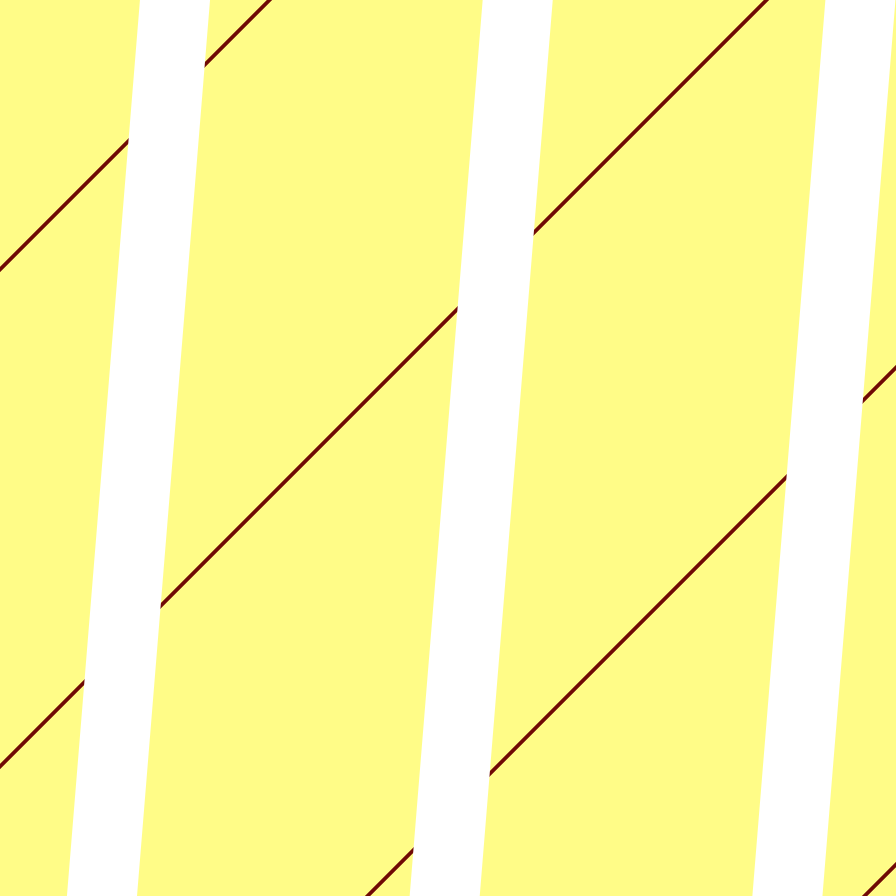
Reproduce this pattern procedurally as a WebGL 1 fragment shader.

```glsl
precision highp float;

uniform vec2 u_resolution;

const vec3 GROUND_COLOR = vec3(1.0, 0.99, 0.53);
const vec3 BAND_COLOR = vec3(1.0);
const vec3 LINE_COLOR = vec3(0.44, 0.04, 0.02);

// Distances are fractions of the canvas; periods run along x.
const float BAND_PERIOD = 0.3825;
const float BAND_WIDTH = 0.0782;
const float BAND_CENTER = 0.1138;
const float BAND_LEAN = 0.0815;   // x shift per unit of height

const float LINE_PERIOD = 0.5547;
const float LINE_WIDTH = 0.0043;
const float LINE_CENTER = 0.4102;
const float LINE_LEAN = 1.0;

// Perpendicular distance to the nearest of a family of slanted parallel lines.
float slantedDistance(vec2 p, float lean, float center, float period) {
  float offset = p.x - lean * p.y - center;
  float nearest = abs(mod(offset + 0.5 * period, period) - 0.5 * period);
  return nearest / length(vec2(1.0, lean));
}

// Antialiased coverage of a stripe of the given half width.
float stripe(float distance, float halfWidth, float pixel) {
  return clamp((halfWidth - distance) / pixel + 0.5, 0.0, 1.0);
}

void main() {
  float pixel = 1.0 / min(u_resolution.x, u_resolution.y);
  vec2 p = gl_FragCoord.xy * pixel;

  float lineDistance = slantedDistance(p, LINE_LEAN, LINE_CENTER, LINE_PERIOD);
  float bandDistance = slantedDistance(p, BAND_LEAN, BAND_CENTER, BAND_PERIOD);

  // BAND_WIDTH is measured along x, so project it onto the band normal.
  float bandHalfWidth = 0.5 * BAND_WIDTH / length(vec2(1.0, BAND_LEAN));

  // Bands lie over the thin diagonals.
  vec3 color = mix(GROUND_COLOR, LINE_COLOR, stripe(lineDistance, 0.5 * LINE_WIDTH, pixel));
  color = mix(color, BAND_COLOR, stripe(bandDistance, bandHalfWidth, pixel));

  gl_FragColor = vec4(color, 1.0);
}
```
